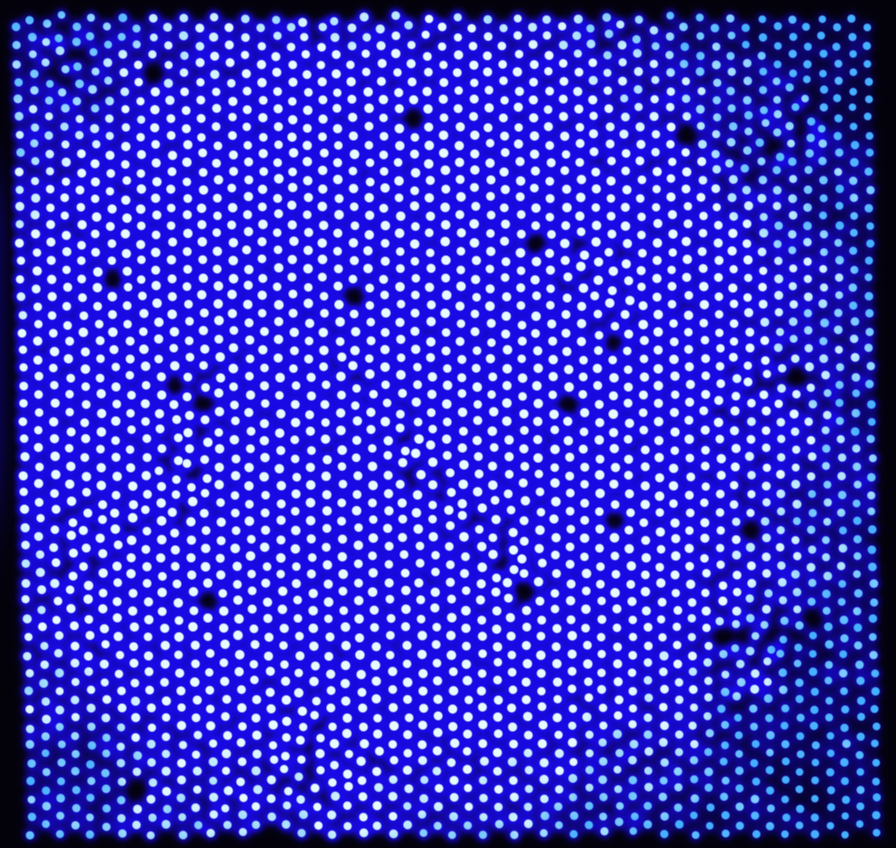
This pattern is drawn by a Shadertoy shader. Its source:

```glsl
// A square panel of small glowing blue-white lamps in a staggered lattice.
// Each lamp adds a round spot and a soft halo; the summed halos light the
// panel, so gaps and borders darken. Gradient noise bends and roughens it.

#define COLUMNS 57.0         // lamps across
#define ROWS 46.0            // lamps down each column
#define DOT_RADIUS 0.0053    // lamp radius, in canvas heights
#define DOT_SOFTNESS 0.0015  // half width of the lamp rim
#define HALO_RADIUS 0.0102   // reach of the glow around a lamp
#define JITTER 0.15          // random offset, in lattice cells
#define DRIFT 0.22           // slow bending of the lattice, in cells
#define MISSING 0.005        // fraction of dead lamps
#define PANEL_BLUE vec3(0.085, 0.03, 0.85)
#define LAMP_WHITE vec3(0.90, 0.985, 1.00)
#define LAMP_CYAN vec3(0.27, 0.69, 1.00)

vec2 hash2(vec2 p) {
    vec3 q = fract(p.xyx * vec3(0.1031, 0.1030, 0.0973));
    q += dot(q, q.yzx + 33.33);
    return fract((q.xx + q.yz) * q.zy);
}

float cornerSlope(vec2 corner, vec2 offset) {
    return dot(hash2(corner + 57.0) * 2.0 - 1.0, offset);
}

float gradientNoise(vec2 p) {
    vec2 i = floor(p), f = fract(p);
    vec2 w = f * f * f * (f * (f * 6.0 - 15.0) + 10.0);
    vec2 e = vec2(1.0, 0.0);
    return mix(mix(cornerSlope(i, f), cornerSlope(i + e, f - e), w.x),
               mix(cornerSlope(i + e.yx, f - e.yx),
                   cornerSlope(i + 1.0, f - 1.0), w.x), w.y);
}

// Offset of one lamp from its lattice point; some patches are more disordered
vec2 lampOffset(vec2 id) {
    float disorder = smoothstep(0.12, 0.42, gradientNoise(id * 0.14 + 9.0));
    vec2 bend = vec2(gradientNoise(id * 0.09), gradientNoise(id * 0.09 + 40.0));
    return (hash2(id) - 0.5) * JITTER * (1.0 + 2.2 * disorder) + DRIFT * bend;
}

// Overall brightness: strongest left of centre, weak at the right and corners
float panelLight(vec2 uv) {
    float reach = length((uv - vec2(0.42, 0.52)) / vec2(0.60, 0.62));
    float mottle = gradientNoise(uv * 14.0) + 0.5 * gradientNoise(uv * 37.0);
    float light = 1.0 - 0.65 * smoothstep(0.45, 1.2, reach);
    return light + 0.22 * mottle * smoothstep(0.4, 1.0, reach);
}

void mainImage(out vec4 fragColor, in vec2 fragCoord) {
    vec2 uv = fragCoord / iResolution.xy;
    vec2 p = fragCoord / iResolution.y;
    float light = panelLight(uv);
    float softness = max(DOT_SOFTNESS, 0.7 / iResolution.y);

    // Slightly leaning panel sides, and lattice coordinates between them
    float left = mix(0.037, 0.019, p.y);
    float right = mix(1.033, 1.022, p.y);
    vec2 pitch = vec2((right - left) / (COLUMNS - 1.0), 0.9615 / (ROWS - 0.5));
    vec2 cell = (p - vec2(left, 0.0165)) / pitch;

    // Gather spots and halos from the nearest lamps
    float halo = 0.0, spot = 0.0, spotTone = 1.0;
    for (int dx = -1; dx <= 1; dx++) {
        float column = floor(cell.x + 0.5) + float(dx);
        float stagger = 0.5 * mod(column, 2.0);
        for (int dy = -1; dy <= 1; dy++) {
            vec2 id = vec2(column, floor(cell.y - stagger + 0.5) + float(dy));
            bool outside = any(lessThan(id, vec2(0.0))) ||
                           id.x >= COLUMNS || id.y >= ROWS;
            vec2 variation = hash2(id + 113.0);
            if (outside || variation.x < MISSING) continue;

            vec2 center = id + vec2(0.0, stagger) + lampOffset(id);
            float d = length((cell - center) * pitch);
            float radius = DOT_RADIUS * mix(0.78, 1.0, light)
                         * mix(0.93, 1.06, variation.y);
            float mask = 1.0 - smoothstep(radius - softness, radius + softness, d);
            if (mask > spot) {
                spot = mask;
                spotTone = variation.x;
            }
            halo += exp(-d * d / (HALO_RADIUS * HALO_RADIUS));
        }
    }

    // Panel glow, with a faint spill beyond the left side
    float glow = smoothstep(0.0, 0.86, halo * light * 1.12);
    float spillBand = smoothstep(0.3, 0.5, uv.y) * (1.0 - smoothstep(0.72, 0.86, uv.y));
    float spill = 0.28 * spillBand * exp(-p.x / 0.012);
    vec3 color = vec3(0.012, 0.006, 0.045) + PANEL_BLUE * max(glow, spill);

    // Lamps: white in the bright area, cyan where the light is weak
    float whiteness = smoothstep(0.40, 0.85, light + 0.16 * (spotTone - 0.5));
    vec3 lamp = mix(LAMP_CYAN, LAMP_WHITE, whiteness);
    color = mix(color, lamp, spot);

    fragColor = vec4(min(color, 1.0), 1.0);
}
```
